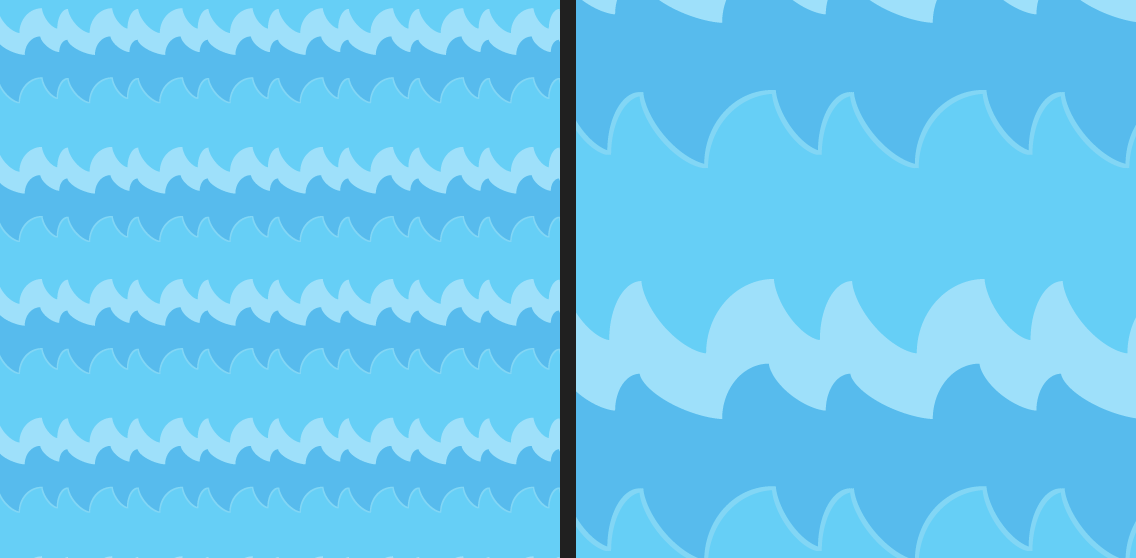
Left: the whole. Right: its middle third, enlarged.
This pattern is drawn by a WebGL 1 fragment shader. Its source:

```glsl
precision highp float;
uniform vec2 u_resolution;

#define WAVES_ACROSS 7.975
#define PHASE 0.276
#define TOP_MARGIN 0.117
#define ROW_STEP 1.975
#define MIDDLE_SHIFT 0.094
#define BAND_DROP 0.993
#define LINE_RADIUS 0.009
#define SAMPLES 4
#define BASE vec3(0.40, 0.81, 0.965)
#define DEEP vec3(0.34, 0.735, 0.93)
#define FOAM vec3(0.62, 0.88, 0.98)
#define RIM vec3(0.51, 0.84, 0.96)

// Convex climb from a trough to a crest, t in 0..1
float climb(float t) {
  float s = 1.0 - clamp(t, 0.0, 1.0);
  return sqrt(max(1.0 - s * s, 0.0));
}

// Steep drop from a crest that flattens into the next trough
float fall(float t) {
  const float bend = 1.55;
  float s = 1.0 - clamp(t, 0.0, 1.0);
  return pow(max(1.0 - pow(s, bend), 0.0), 1.0 / bend);
}

// Depth of a wave edge: a large crest, then a small one, per unit of x.
// knots: x of large crest, inner trough, small crest
// depths: outer trough, large crest, inner trough, small crest
float waveEdge(float x, vec3 knots, vec4 depths) {
  x = fract(x);
  if (x < knots.x) return mix(depths.x, depths.y, climb(x / knots.x));
  if (x < knots.y) return mix(depths.y, depths.z, fall((x - knots.x) / (knots.y - knots.x)));
  if (x < knots.z) return mix(depths.z, depths.w, climb((x - knots.y) / (knots.z - knots.y)));
  return mix(depths.w, depths.x, fall((x - knots.z) / (1.0 - knots.z)));
}

float upperEdge(float x) {
  return waveEdge(x, vec3(0.322, 0.54, 0.693), vec4(0.353, 0.0, 0.29, 0.01));
}

float foamBottom(float x) {
  return waveEdge(x - 0.076, vec3(0.222, 0.492, 0.609), vec4(0.665, 0.402, 0.625, 0.45));
}

// Colour at p, measured in wave lengths from the top left
vec3 seaColor(vec2 p) {
  float x = p.x - PHASE;
  float y = p.y - TOP_MARGIN;
  // The lower two rows sit slightly closer to the upper two
  y += MIDDLE_SHIFT * step(3.6, y);
  y = mod(y, ROW_STEP);

  float top = upperEdge(x);
  vec3 color = BASE;
  if (y > top && y < top + BAND_DROP) {
    color = y < foamBottom(x) ? FOAM : DEEP;
  }

  // Thin rim along the lower side of the deep band
  float left = upperEdge(x - LINE_RADIUS);
  float right = upperEdge(x + LINE_RADIUS);
  float high = min(top, min(left, right)) - LINE_RADIUS;
  float low = max(top, max(left, right)) + LINE_RADIUS;
  float rimY = y - BAND_DROP;
  if (rimY > high && rimY < low) color = RIM;
  return color;
}

void main() {
  // Supersampling keeps the steep edges smooth
  vec3 sum = vec3(0.0);
  for (int j = 0; j < SAMPLES; j++) {
    for (int i = 0; i < SAMPLES; i++) {
      vec2 offset = (vec2(float(i), float(j)) + 0.5) / float(SAMPLES) - 0.5;
      vec2 point = gl_FragCoord.xy + offset;
      point.y = u_resolution.y - point.y;
      sum += seaColor(point * WAVES_ACROSS / u_resolution.x);
    }
  }
  gl_FragColor = vec4(sum / float(SAMPLES * SAMPLES), 1.0);
}
```
